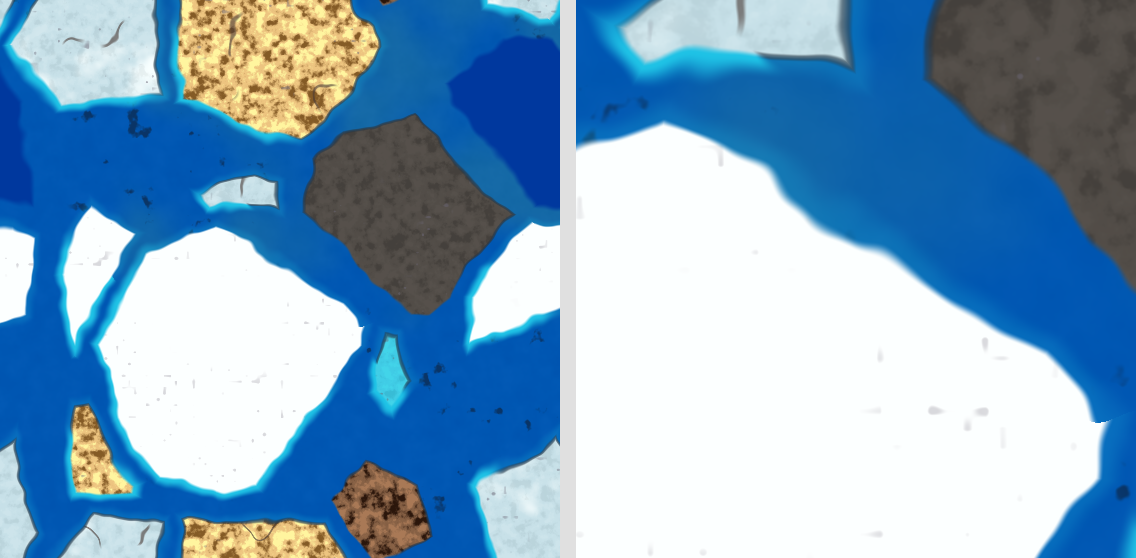
Left: the whole. Right: its middle third, enlarged.
Give the GLSL for this texture, as a Shadertoy shader.

```glsl
// Mineral grains in blue resin, as in a thin section under the microscope.
// Angular grains sit on a wrapped low-discrepancy sequence; a power diagram
// keeps them apart, and noise gives rough edges, speckle, cracks and rims.

const float TAU = 6.2832;
const int GRAINS = 12;
const int WHITE = 0, PALE = 1, TAN = 2, DARK = 3, BROWN = 4, CYAN = 5, STAIN = 6;

const float radii[GRAINS] = float[](
    0.26, 0.17, 0.13, 0.10, 0.07, 0.09, 0.16, 0.06, 0.20, 0.12, 0.13, 0.21);
const int kinds[GRAINS] = int[](
    WHITE, PALE, WHITE, BROWN, PALE, TAN, STAIN, CYAN, TAN, WHITE, PALE, DARK);

const vec3 minerals[7] = vec3[](
    vec3(0.99, 1.00, 1.00), vec3(0.78, 0.88, 0.91), vec3(0.93, 0.77, 0.50),
    vec3(0.32, 0.30, 0.28), vec3(0.53, 0.38, 0.27), vec3(0.25, 0.80, 0.90),
    vec3(0.00, 0.22, 0.62));
const float speckles[7] = float[](0.0, 0.12, 1.0, 0.2, 1.0, 0.15, 0.0);

float hash(vec2 p) {
    return fract(sin(dot(p, vec2(127.1, 311.7))) * 43758.5453);
}

float noise(vec2 p) {
    vec2 cell = floor(p), f = fract(p);
    f = f * f * (3.0 - 2.0 * f);
    return mix(mix(hash(cell), hash(cell + vec2(1, 0)), f.x),
               mix(hash(cell + vec2(0, 1)), hash(cell + vec2(1, 1)), f.x), f.y);
}

float fbm(vec2 p) {
    float sum = 0.0, weight = 0.53;
    for (int i = 0; i < 4; i++) {
        sum += weight * noise(p);
        p = mat2(1.6, 1.2, -1.2, 1.6) * p + 5.3;
        weight *= 0.5;
    }
    return sum;
}

// Irregular polygon: the overlap of five half planes with jittered normals
float polygon(vec2 q, float radius, float seed) {
    float d = -1.0, turn = hash(vec2(seed, 9.0));
    for (int k = 0; k < 5; k++) {
        vec2 id = vec2(seed, float(k) + 20.0);
        float a = TAU * (turn + (float(k) + 0.6 * hash(id)) / 5.0);
        float reach = radius * mix(0.55, 0.95, hash(id + 31.0));
        d = max(d, dot(q, vec2(cos(a), sin(a))) - reach);
    }
    return d;
}

vec3 resin(vec2 p) {
    vec3 blue = mix(vec3(0.00, 0.34, 0.70), vec3(0.08, 0.41, 0.65),
                    smoothstep(0.48, 0.72, fbm(p * 3.0 + 4.0)));
    blue += 0.03 * (fbm(p * 45.0) - 0.5);
    // Sparse dark smudges
    float smudge = smoothstep(0.70, 0.82, fbm(p * 38.0 + 11.0))
                 * smoothstep(0.50, 0.65, noise(p * 5.0));
    return mix(blue, vec3(0.05, 0.16, 0.30), 0.75 * smudge);
}

vec3 mineral(vec2 p, int kind) {
    vec3 base = minerals[kind];
    if (kind == PALE)
        base = mix(base, vec3(0.97, 1.0, 1.0), smoothstep(0.45, 0.65, fbm(p * 9.0)));
    // Mottling: darker, richer flecks and light highlights
    float mottle = fbm(p * 75.0);
    vec3 flecked = mix(base * base * 0.6, base, smoothstep(0.26, 0.50, mottle));
    flecked = mix(flecked, min(base * 1.25, 1.0), smoothstep(0.52, 0.68, mottle));
    vec3 color = mix(base, flecked, speckles[kind]);
    if (kind == STAIN) return color;
    // Hairline cracks, broken up by a mask
    float crack = 1.0 - smoothstep(0.004, 0.016, abs(fbm(p * 6.0 + 2.0) - 0.5));
    crack *= smoothstep(0.50, 0.70, noise(p * 24.0));
    if (kind == PALE || kind == TAN) color = mix(color, vec3(0.28, 0.22, 0.20), 0.6 * crack);
    // Pinpoint inclusions
    float dots = smoothstep(0.86, 0.97, noise(p * 95.0 + 7.0))
               * smoothstep(0.50, 0.75, noise(p * 13.0 + 3.0));
    return mix(color, vec3(0.42, 0.40, 0.46), dots * (kind == WHITE ? 0.25 : 0.5));
}

void mainImage(out vec4 fragColor, in vec2 fragCoord) {
    vec2 p = fragCoord / iResolution.y;
    vec2 bend = vec2(fbm(p * 6.0), fbm(p * 6.0 + 17.0)) - 0.5;
    vec2 chip = vec2(noise(p * 42.0), noise(p * 42.0 + 9.0)) - 0.5;
    vec2 warped = p + 0.07 * bend + 0.007 * chip;

    // Two nearest grains by power distance
    float first = 9.0, second = 9.0;
    vec2 q = vec2(0.0), other = vec2(0.0);
    int id = 0;
    for (int i = 0; i < GRAINS; i++) {
        vec2 centre = vec2(0.42, 0.36) + float(i) * vec2(0.7549, 0.5698);
        vec2 v = fract(warped - centre + 0.5) - 0.5;
        float power = dot(v, v) - radii[i] * radii[i];
        if (power < first) {
            second = first; other = q;
            first = power; q = v; id = i;
        } else if (power < second) {
            second = power; other = v;
        }
    }
    float border = (second - first) / (2.0 * max(length(q - other), 0.01));
    float d = max(polygon(q, radii[id], float(id)), 0.02 - border);
    int kind = kinds[id];

    // Cyan light bleeding from one side of the clear grains
    vec3 color = resin(p);
    bool clear = kind != DARK && kind != BROWN && kind != STAIN;
    float side = dot(normalize(q + 1e-4), vec2(-0.6, -0.8)) + 1.2 * (noise(p * 7.0) - 0.5);
    float rim = (1.0 - smoothstep(0.003, 0.019, d)) * mix(0.2, 1.0, smoothstep(-0.1, 0.5, side));
    if (clear) color = mix(color, vec3(0.12, 0.76, 0.90), rim);

    // Grain body with a thin dark outline where the rim is weak
    float soft = kind == STAIN ? 0.006 : 0.003;
    color = mix(color, mineral(p, kind), 1.0 - smoothstep(-soft, soft, d));
    float outline = (1.0 - smoothstep(0.001, 0.004, abs(d))) * (1.0 - smoothstep(-0.1, 0.4, side));
    if (kind != WHITE && kind != STAIN) color = mix(color, vec3(0.16, 0.20, 0.24), 0.55 * outline);
    fragColor = vec4(clamp(color, 0.0, 1.0), 1.0);
}
```
